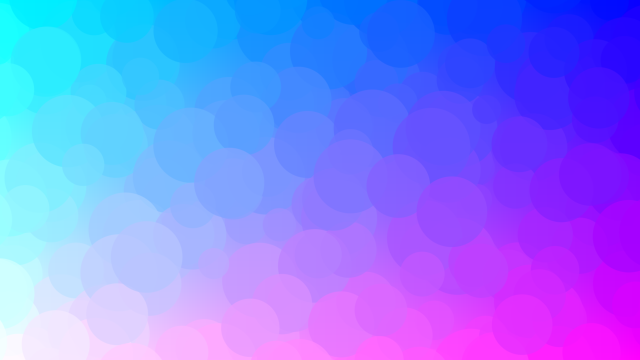
Write a Shadertoy shader that draws this background.

```glsl
const vec3 TOP_LEFT = vec3(0.0, 1.0, 1.0);
const vec3 TOP_RIGHT = vec3(0.0, 0.0, 1.0);
const vec3 BOTTOM_LEFT = vec3(1.0, 1.0, 1.0);
const vec3 BOTTOM_RIGHT = vec3(1.0, 0.0, 1.0);

const int LAYERS = 5;
const float CELL_SIZE = 0.22;                    // in canvas heights
const float MIN_RADIUS = 0.16;                   // in cells
const float MAX_RADIUS = 0.49;
const float OPACITY = 0.78;
const vec2 LAYER_SHIFT = vec2(0.37, 0.61);       // in cells

// Colour blended between the four corners
vec3 cornerGradient(vec2 uv) {
    uv = clamp(uv, 0.0, 1.0);
    vec3 bottom = mix(BOTTOM_LEFT, BOTTOM_RIGHT, uv.x);
    vec3 top = mix(TOP_LEFT, TOP_RIGHT, uv.x);
    return mix(bottom, top, uv.y);
}

vec3 hash33(vec3 p) {
    p = fract(p * vec3(0.1031, 0.1030, 0.0973));
    p += dot(p, p.yxz + 33.33);
    return fract((p.xxy + p.yxx) * p.zyx);
}

// One layer of jittered discs, each tinted by the gradient at its centre
vec3 paintDiscs(vec3 color, vec2 point, float aspect, float layer, float pixel) {
    vec2 shift = LAYER_SHIFT * layer;
    vec2 home = floor(point / CELL_SIZE + shift);

    for (int y = 1; y >= -1; y--) {
        for (int x = -1; x <= 1; x++) {
            vec2 cell = home + vec2(x, y);
            vec3 random = hash33(vec3(cell + 19.0, layer * 7.0 + 3.0));
            vec2 center = (cell + random.xy - shift) * CELL_SIZE;
            float radius = mix(MIN_RADIUS, MAX_RADIUS, sqrt(random.z)) * CELL_SIZE;

            float edge = length(point - center) - radius;
            float coverage = 1.0 - smoothstep(-pixel, pixel, edge);
            vec3 tint = cornerGradient(center / vec2(aspect, 1.0));
            color = mix(color, tint, coverage * OPACITY);
        }
    }
    return color;
}

void mainImage(out vec4 fragColor, in vec2 fragCoord) {
    vec2 point = fragCoord / iResolution.y;
    float aspect = iResolution.x / iResolution.y;
    float pixel = 0.75 / iResolution.y;

    vec3 color = cornerGradient(fragCoord / iResolution.xy);
    for (int i = 0; i < LAYERS; i++) {
        color = paintDiscs(color, point, aspect, float(i), pixel);
    }
    fragColor = vec4(color, 1.0);
}
```
